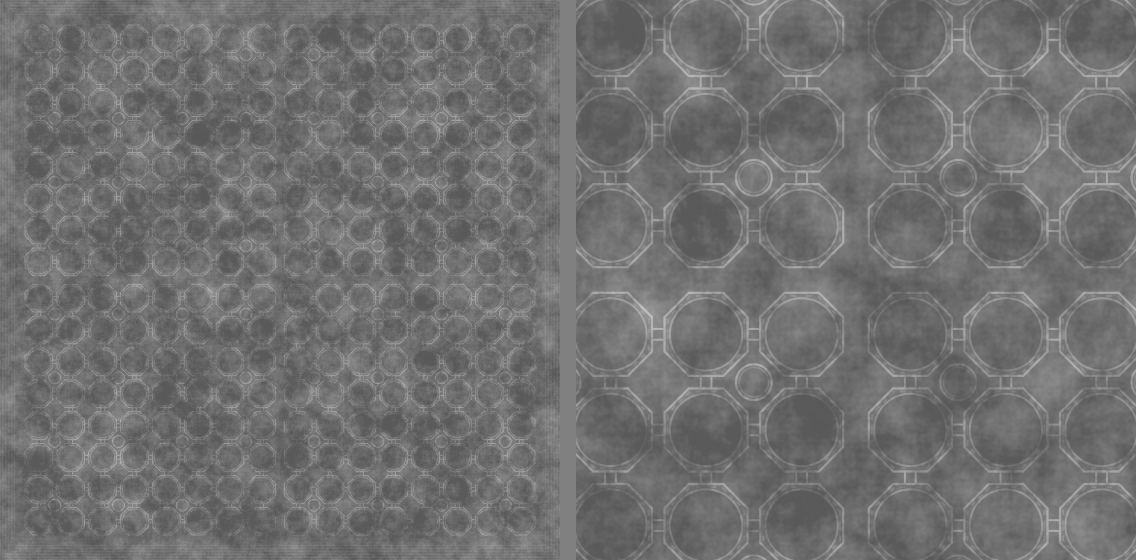
Left: the whole. Right: its middle third, enlarged.
Reproduce this pattern procedurally as a WebGL 1 fragment shader.

```glsl
precision highp float;
// Worn grey panel: four 8 by 8 blocks of linked octagons inside a striped border.

uniform vec2 u_resolution;

float hash(vec2 p) {
  vec3 q = fract(p.xyx * vec3(0.1031, 0.1030, 0.0973));
  q += dot(q, q.yzx + 33.33);
  return fract((q.x + q.y) * q.z);
}

// Dot product of an offset with the random unit gradient of a lattice corner
float corner(vec2 cell, vec2 offset) {
  float angle = 6.2832 * hash(cell);
  return dot(vec2(cos(angle), sin(angle)), offset);
}

float gradientNoise(vec2 p) {
  vec2 i = floor(p), f = p - i;
  vec2 u = f * f * f * (f * (f * 6.0 - 15.0) + 10.0);
  vec2 e = vec2(1.0, 0.0);
  return mix(mix(corner(i, f), corner(i + e, f - e), u.x),
             mix(corner(i + e.yx, f - e.yx), corner(i + 1.0, f - 1.0), u.x), u.y);
}

float fbm(vec2 p, float gain) {
  float sum = 0.0, amplitude = 1.0;
  for (int i = 0; i < 5; i++) {
    sum += amplitude * gradientNoise(p);
    p = mat2(1.6, 1.2, -1.2, 1.6) * p + 17.3;
    amplitude *= gain;
  }
  return sum;
}

// Share of a pixel covered by a line of the given half width
float line(float d, float halfWidth, float px) {
  return clamp((min(d + 0.5 * px, halfWidth) - max(d - 0.5 * px, -halfWidth)) / px, 0.0, 1.0);
}

float octagon(vec2 a, float radius) {
  return max(max(a.x, a.y), (a.x + a.y) * 0.7071) - radius;
}

// Pair of rails joining octagons along the x axis of the cell
float bridge(vec2 a, float along, float pitch, float px) {
  float gap = smoothstep(-px, px, a.x - 0.0247) * step(along, 3.5 * pitch);
  return gap * line(a.y - 0.0032, 0.0006, px);
}

void main() {
  vec2 uv = gl_FragCoord.xy / u_resolution;
  float px = 1.0 / min(u_resolution.x, u_resolution.y);
  float pitch = 0.0569;

  // Fold into one block and find the local cell
  vec2 centred = uv - 0.5;
  vec2 block = abs(centred) - 0.2315;
  vec2 extent = abs(block);
  float inside = step(max(extent.x, extent.y), 4.0 * pitch);
  vec2 id = floor(block / pitch);
  vec2 cell = abs(block - (id + 0.5) * pitch);
  float cellTone = hash(id + 20.0 + 40.0 * step(0.0, centred));

  // Clouds, mottling and fine fibres
  float clouds = fbm(uv * 7.0 + 3.1, 0.6);
  float mottle = fbm(uv * 26.0 + 41.0, 0.76);
  float fibres = gradientNoise(uv * vec2(30.0, 330.0)) + gradientNoise(uv * vec2(330.0, 30.0) + 9.0);
  float tone = 0.432 + 0.085 * clouds + 0.09 * mottle + 0.018 * fibres;

  // Darker discs, each with its own depth
  float radius = length(cell);
  float disc = inside * smoothstep(px, -px, radius - 0.0215);
  tone -= disc * mix(0.012, 0.042, cellTone);

  // Pale striped border
  float edge = 0.5 - max(abs(centred.x), abs(centred.y));
  float border = 1.0 - smoothstep(0.024, 0.034, edge);
  tone += border * (0.025 + 0.018 * cos(6.2832 * edge / 0.0052));
  tone = max(tone, 0.355 + 0.12 * (tone - 0.355));

  // Octagon, dashed inner octagon, disc rim and bridges
  float dashes = smoothstep(-0.3, 0.3, sin(atan(cell.y, cell.x) * 24.0));
  float lines = line(octagon(cell, 0.0247), 0.0007, px);
  lines = max(lines, 0.4 * dashes * line(octagon(cell, 0.0229), 0.0006, px));
  lines = max(lines, 0.75 * line(radius - 0.0215, 0.0006, px));
  lines = max(lines, bridge(cell, extent.x, pitch, px));
  lines = max(lines, bridge(cell.yx, extent.y, pitch, px));

  // Small double ring in the middle of every two by two group
  float ring = length(mod(block + 4.0 * pitch, 2.0 * pitch) - pitch);
  lines = max(lines, line(ring - 0.0106, 0.0007, px));
  lines = max(lines, 0.5 * line(ring - 0.0088, 0.0005, px));

  // Wear fades the drawing in patches
  float wear = clamp(0.75 + 0.7 * mottle + 0.4 * clouds, 0.25, 1.0);
  tone += 0.17 * lines * inside * wear;

  gl_FragColor = vec4(vec3(tone), 1.0);
}
```
